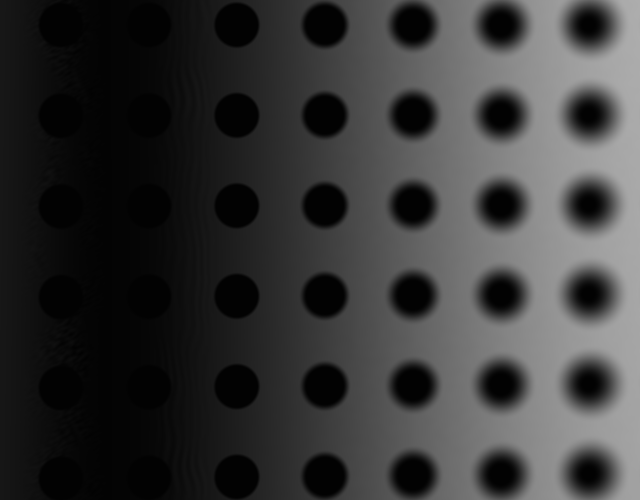
A WebGL 2 fragment shader for this pattern:

```glsl
#version 300 es
precision highp float;
// A grid of black discs on a grey ramp that brightens to the right.
// Each column is more out of focus than the one before it, and the
// dark left side carries faint ripples made from gradient noise.

uniform vec2 u_resolution;
out vec4 fragColor;

vec2 hashGradient(vec2 cell) {
    vec3 h = fract(vec3(cell.xyx) * vec3(0.1031, 0.1030, 0.0973));
    h += dot(h, h.yzx + 33.33);
    float angle = 6.2832 * fract((h.x + h.y) * h.z);
    return vec2(cos(angle), sin(angle));
}

float gradientNoise(vec2 p) {
    vec2 i = floor(p), f = fract(p);
    vec2 w = f * f * f * (f * (f * 6.0 - 15.0) + 10.0);
    vec2 e = vec2(1.0, 0.0);
    float low = mix(dot(hashGradient(i), f),
                    dot(hashGradient(i + e.xy), f - e.xy), w.x);
    float high = mix(dot(hashGradient(i + e.yx), f - e.yx),
                     dot(hashGradient(i + e.xx), f - e.xx), w.x);
    return mix(low, high, w.y);
}

// Smooth bump between two x positions.
float band(float x, float start, float end) {
    float margin = 0.4 * (end - start);
    return smoothstep(start, start + margin, x) * (1.0 - smoothstep(end - margin, end, x));
}

float background(vec2 p) {
    float ramp = 0.64 * smoothstep(0.2, 1.38, p.x) + 0.02 * smoothstep(0.3, 0.45, p.x);
    float leftGlow = 0.085 * (1.0 - smoothstep(-0.05, 0.21, p.x));
    return 0.013 + (ramp + leftGlow) * mix(0.96, 1.03, p.y);
}

float ripples(vec2 p) {
    // Grainy slanted wavelets around the first column
    vec2 slanted = vec2(p.x + 0.5 * p.y, p.y - 0.6 * p.x);
    float patches = smoothstep(-0.25, 0.35, gradientNoise(p * vec2(12.0, 9.0)));
    float grain = gradientNoise(slanted * vec2(55.0, 120.0)) * patches
                * band(p.x, 0.03, 0.22);
    // Wavering vertical ridges right of the second column
    float waver = 7.0 * gradientNoise(p * vec2(14.0, 11.0));
    float strength = 0.35 + 0.65 * smoothstep(-0.1, 0.4, gradientNoise(p * 8.0 + 5.0));
    float ridges = sin(360.0 * p.x + waver) * strength * band(p.x, 0.29, 0.45);
    return 0.035 * grain + 0.01 * ridges;
}

// Coverage of the discs, with focus falling off by column.
float discs(vec2 p) {
    float rowStep = mix(0.1817, 0.1793, p.x / 1.28);
    float column = round((p.x - 0.1217) / 0.1757);
    float row = round((0.95 - p.y) / rowStep);
    vec2 q = p - vec2(0.1217 + 0.1757 * column, 0.95 - rowStep * row);
    float blur = max(0.004, 0.0085 * (column - 2.0));
    // Blurred discs are a little darker on their right side
    float d = length(q) - 0.0445 - 0.12 * blur * q.x / 0.044;
    return 1.0 - smoothstep(-blur, blur, d);
}

void main() {
    vec2 p = gl_FragCoord.xy / u_resolution.y;
    p.x *= 1.28 * u_resolution.y / u_resolution.x;

    float grey = background(p) + ripples(p);
    grey += 0.006 * gradientNoise(p * 45.0) * smoothstep(0.4, 0.8, p.x);
    grey = mix(grey, 0.008, discs(p));
    fragColor = vec4(vec3(max(grey, 0.0)), 1.0);
}
```
